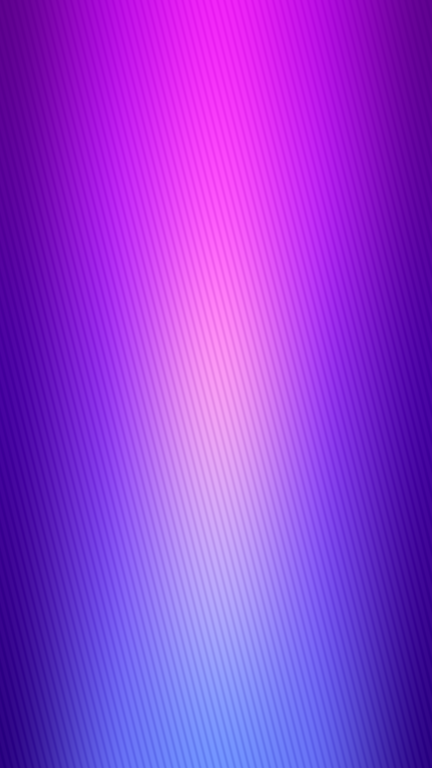
Write a WebGL 2 fragment shader that draws this background.

```glsl
#version 300 es
precision highp float;
// A glowing vertical band from magenta to blue, under fine slanted ridges.
uniform vec2 u_resolution;
out vec4 fragColor;

const float TAU = 6.28318531;

// Colour columns, each with five even stops from top to bottom
const vec3 CORE[5] = vec3[5](
  vec3(0.93, 0.13, 0.96), vec3(0.97, 0.30, 0.97), vec3(0.95, 0.58, 0.94),
  vec3(0.72, 0.63, 0.97), vec3(0.42, 0.55, 0.98));
const vec3 SHOULDER[5] = vec3[5](
  vec3(0.70, 0.04, 0.88), vec3(0.71, 0.12, 0.95), vec3(0.59, 0.20, 0.95),
  vec3(0.47, 0.30, 0.95), vec3(0.38, 0.40, 0.94));
const vec3 EDGE[5] = vec3[5](
  vec3(0.36, 0.00, 0.55), vec3(0.34, 0.00, 0.60), vec3(0.27, 0.00, 0.62),
  vec3(0.22, 0.00, 0.56), vec3(0.16, 0.00, 0.50));

// Smooth Catmull-Rom curve through five colours
vec3 ramp(vec3 stops[5], float t) {
  float s = clamp(t, 0.0, 1.0) * 4.0;
  int i = min(int(s), 3);
  float f = s - float(i);
  vec3 a = stops[max(i - 1, 0)];
  vec3 b = stops[i];
  vec3 c = stops[i + 1];
  vec3 d = stops[min(i + 2, 4)];
  vec3 curve = 2.0 * a - 5.0 * b + 4.0 * c - d + f * (3.0 * (b - c) + d - a);
  return b + 0.5 * f * (c - a + f * curve);
}

// Light and dark sides of a ridge, faded where too fine to resolve
float ridge(vec2 p, float count, float slant) {
  float phase = (p.x + p.y * slant) * count;
  float width = fwidth(phase);
  float broad = sin(TAU * phase) * (1.0 - smoothstep(0.35, 0.7, width));
  float fine = cos(2.0 * TAU * phase) * (1.0 - smoothstep(0.2, 0.45, width));
  return broad + 0.3 * fine;
}

// Horizontal blend from the bright core to the dark sides
vec3 glowBand(vec2 uv, float centre) {
  float away = abs(uv.x - centre);
  float down = 1.0 - uv.y;
  vec3 inner = mix(ramp(CORE, down), ramp(SHOULDER, down), smoothstep(0.0, 0.30, away));
  return mix(inner, ramp(EDGE, down), smoothstep(0.20, 0.52, away));
}

void main() {
  vec2 uv = gl_FragCoord.xy / u_resolution;
  vec2 p = gl_FragCoord.xy / u_resolution.x;
  vec3 color = glowBand(uv, 0.505);

  // Ridges are strongest in the lower middle of the band
  float light = exp(-7.0 * pow(uv.x - 0.5, 2.0));
  float strength = mix(0.020, 0.045, light) * mix(1.0, 0.6, smoothstep(0.55, 1.0, uv.y));
  color += ridge(p, 62.0, 0.25) * strength * vec3(0.8, 1.0, 0.6);

  fragColor = vec4(clamp(color, 0.0, 1.0), 1.0);
}
```
